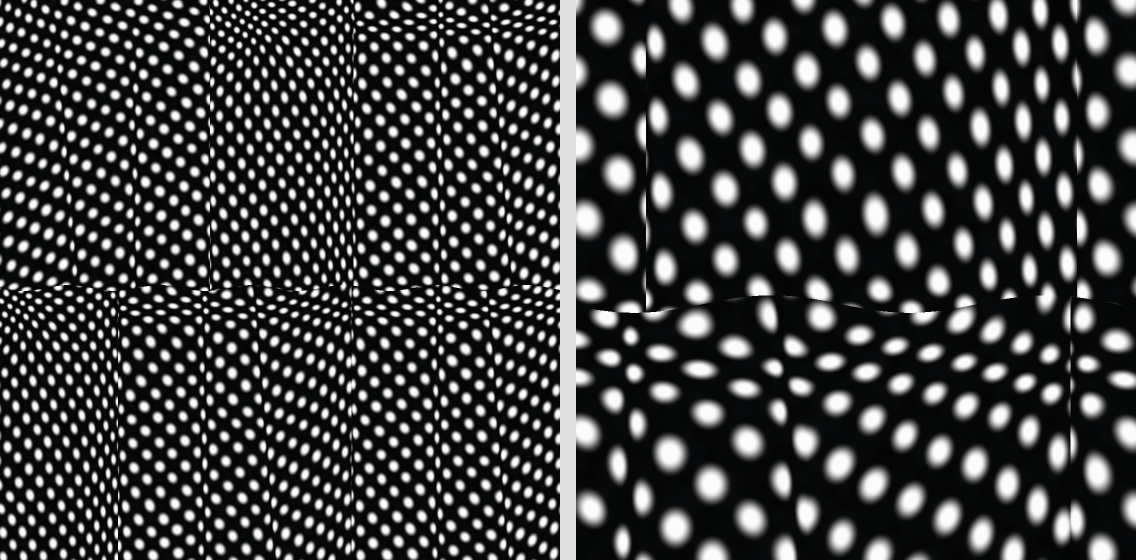
Left, the full canvas; right, a detail of the centre.
This texture is drawn by a Shadertoy shader. Its source:

```glsl
// White polka dots on black cloth, gathered into pleats. A skewed dot lattice
// is drawn in fabric space; each patch of cloth maps canvas points into it with
// tanh folds that squeeze the dots into slits, plus a puckered swirl and a fan.

const float SPAN = 768.0;                    // canvas width in cloth units
const float ROW_SEAM = 395.0;                // height of the gathered seam
const float DOT_RADIUS = 6.3;
const float DOT_SOFTNESS = 3.4;
const mat2 LATTICE = mat2(16.4, -19.0, 18.8, 12.0);
const vec3 CLOTH = vec3(0.022, 0.026, 0.029);
const vec3 DOT_WHITE = vec3(0.985);

float hash(vec2 p) {
    vec3 q = fract(vec3(p.xyx) * 0.1031);
    q += dot(q, q.yzx + 33.33);
    return fract((q.x + q.y) * q.z);
}

float valueNoise(vec2 p) {
    vec2 cell = floor(p), f = fract(p);
    f = f * f * (3.0 - 2.0 * f);
    float low = mix(hash(cell), hash(cell + vec2(1, 0)), f.x);
    float high = mix(hash(cell + vec2(0, 1)), hash(cell + vec2(1, 1)), f.x);
    return mix(low, high, f.y);
}

// Extra cloth swallowed around a crease; local scale there is 1 + strength
float fold(float x, float centre, float width, float strength) {
    return strength * width * tanh(clamp((x - centre) / width, -9.0, 9.0));
}

// Horizontal gathers along the top and bottom of a patch
float gather(vec2 p, float centre, float strength) {
    float wave = 7.0 * sin(p.x * 0.045) * exp(-max(p.y, 0.0) / 45.0);
    return fold(p.y, centre + wave, 17.0, strength) + wave
         + fold(p.y, 390.0, 7.0, 0.7);
}

// Patch with three vertical pleats and a gathered top
vec2 pleatedPatch(vec2 p) {
    float beyond = max(p.x - 200.0, 0.0);
    vec2 q = vec2(p.x, 0.92 * p.y - 0.15 * p.x);
    q.x += fold(p.x, 0.0, 8.0, 1.0) + fold(p.x, 118.0, 7.0, 1.1);
    q.x += fold(p.x, 186.0 + 0.08 * p.y, 4.0, 1.3);
    q.x += 0.12 * beyond + fold(p.x, 322.0, 35.0, 0.5);
    q.y += gather(p, 28.0, 0.95) + 0.4 * beyond;
    return q;
}

// Patch puckered around a point, squeezed along its right edge
vec2 swirledPatch(vec2 p) {
    vec2 d = p - vec2(52.0, 32.0);
    float r = max(length(d), 0.01);
    vec2 q = vec2(1.18 * p.x, 0.92 * p.y - 0.18 * p.x);
    q += d / r * fold(r, 0.0, 32.0, 0.7);
    q += 0.35 * vec2(-d.y, d.x) * exp(-r * r / 2200.0);
    q.x += fold(p.x, 0.0, 7.0, 0.8) + fold(p.x, 198.0 - 0.05 * p.y, 32.0, 0.8);
    q.y += gather(p, 8.0, 0.4);
    return q + vec2(7.0, 13.0);
}

// Patch whose rows fan out from the upper left
vec2 fannedPatch(vec2 p) {
    float fan = exp(-max(p.y, 0.0) / 95.0);
    vec2 q = vec2(p.x, 0.92 * p.y);
    q.x += 40.0 * fan * tanh(p.x / 90.0);
    q.x += fold(p.x, 73.0 + 0.083 * p.y, 4.0, 1.3 * (1.0 - fan));
    q.x += fold(p.x, 185.0, 6.0, 1.2 * (1.0 - fan)) + fold(p.x, 288.0, 5.0, 1.0);
    q.y += 0.35 * p.x - 0.0008 * p.x * p.x + 25.0 * (1.0 - fan);
    q.y += fold(p.y, 390.0, 7.0, 0.7);
    return q + vec2(11.0, 5.0);
}

// Choose the patch under a cloth point (y runs downwards)
vec2 toFabric(vec2 p) {
    if (p.y < ROW_SEAM + 4.0 * sin(p.x * 0.05)) {
        p.y -= 5.0;
        if (p.x < 288.0) return fannedPatch(p);
        if (p.x < 485.0) return swirledPatch(p - vec2(288.0, 0.0));
        return pleatedPatch(p - vec2(485.0, 0.0));
    }
    p.y -= ROW_SEAM;
    if (p.x < 162.0) return swirledPatch(p + vec2(32.0, 0.0));
    return pleatedPatch(vec2(mod(p.x - 162.0, 320.0), p.y));
}

// Coverage of the nearby dots, each slightly off in place and size
float polkaDots(vec2 q) {
    vec2 base = round(inverse(LATTICE) * q);
    float coverage = 0.0;
    for (int i = 0; i < 9; i++) {
        vec2 id = base + vec2(i % 3, i / 3) - 1.0;
        vec2 jitter = vec2(hash(id), hash(id + 71.0)) - 0.5;
        float radius = DOT_RADIUS + 0.8 * (hash(id + 139.0) - 0.5);
        float d = length(q - LATTICE * id - 1.4 * jitter);
        coverage = max(coverage, 1.0 - smoothstep(radius - DOT_SOFTNESS,
                                                  radius + DOT_SOFTNESS, d));
    }
    return coverage;
}

vec3 clothColour(vec2 p) {
    vec2 ripple = vec2(valueNoise(p / 55.0), valueNoise(p / 55.0 + 40.0)) - 0.5;
    float dots = polkaDots(toFabric(p) + 5.0 * ripple);
    vec3 ground = CLOTH * (0.7 + 0.8 * valueNoise(p / 6.0));
    return mix(ground, DOT_WHITE, dots);
}

void mainImage(out vec4 fragColor, in vec2 fragCoord) {
    // Four samples per pixel keep the patch seams smooth
    vec3 colour = vec3(0.0);
    for (int i = 0; i < 4; i++) {
        vec2 offset = vec2(i & 1, i >> 1) * 0.5 - 0.25;
        vec2 uv = (fragCoord + offset) / iResolution.xy;
        colour += clothColour(SPAN * vec2(uv.x, 1.0 - uv.y));
    }
    fragColor = vec4(colour * 0.25, 1.0);
}
```
